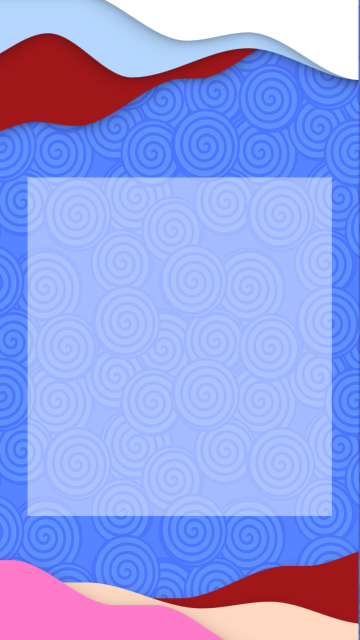
Write a WebGL 2 fragment shader that draws this background.

```glsl
#version 300 es
precision highp float;

uniform vec2 u_resolution;
out vec4 fragColor;

// Smooth rise of the given height between two x positions
float ramp(float x, float from, float to, float height) {
    return height * smoothstep(from, to, x);
}

// Ink coverage of one swirl: a spiral stroke plus its outline
float swirlInk(vec2 d, float radius, float dist, float px) {
    const float gap = 0.0228;
    float turn = atan(d.y, d.x) / 6.2831853;
    float stroke = abs(fract(dist / gap - turn) - 0.5) * gap;
    float spiral = 1.0 - smoothstep(0.0042 - px, 0.0042 + px, stroke);
    float outline = smoothstep(-px, px, dist - radius + 0.007);
    return max(spiral, outline);
}

// Overlapping swirls on a bent 4 x 4 grid, repeated as a tile
float swirlPattern(vec2 p, float px) {
    const vec2 tile = vec2(0.565, 0.692);
    vec4 columnX = vec4(0.04, 0.31, 0.60, 0.78);
    vec4 columnDrop = vec4(0.0, 0.025, -0.075, 0.03);
    vec4 rowShift = vec4(-0.09, 0.02, -0.03, 0.07);
    vec4 rowY = vec4(0.13, 0.37, 0.585, 0.81);
    vec4 radii = vec4(0.108, 0.091, 0.092, 0.099);
    ivec4 frontColumn = ivec4(0, 2, 0, 1);
    float ink = 0.5;

    // Back to front, ending with the largest swirl of every row
    for (int depth = 0; depth < 4; depth++) {
        for (int row = 0; row < 4; row++) {
            int column = (frontColumn[row] + 1 + depth) % 4;
            if (row == 0 && column == 3) continue;
            vec2 center = vec2(columnX[column] + rowShift[row], rowY[row] + columnDrop[column]);
            if (row == 0 && column == 2) center.x += 0.09;
            if (row == 3) center.y += 0.028 * float(column);
            vec2 d = (fract(p / tile - center + 0.5) - 0.5) * tile;
            float dist = length(d * vec2(1.03, 0.96));
            float radius = radii[depth];
            float inside = 1.0 - smoothstep(-px, px, dist - radius);
            ink = mix(ink, swirlInk(d, radius, dist, px), inside);
        }
    }
    return ink;
}

// Paint a layer where d < 0, with a soft shadow beyond its edge
vec3 paint(vec3 below, vec3 color, float d, float px, float shadow) {
    float slope = max(fwidth(d), 1e-5);
    float away = max(d, 0.0) * px / slope;
    below *= 1.0 - shadow * exp(-away / 0.013);
    return mix(color, below, smoothstep(-0.7, 0.7, d / slope));
}

void main() {
    // Width is 1; y runs downward from the top edge
    vec2 p = gl_FragCoord.xy / u_resolution;
    p = vec2(p.x, 1.0 - p.y) * vec2(1.0, 16.0 / 9.0);
    float px = 1.0 / u_resolution.x;
    float x = p.x;

    vec3 crimson = vec3(0.63, 0.09, 0.10);
    vec3 peach = vec3(1.0, 0.85, 0.76);

    // Swirled ground
    vec3 ground = mix(vec3(0.375, 0.57, 1.0), vec3(0.30, 0.46, 1.0), swirlPattern(p, 0.7 * px));
    vec3 color = ground;

    // Translucent panel
    vec2 box = abs(p - vec2(0.499, 0.963)) - vec2(0.4225, 0.470);
    float panel = 1.0 - smoothstep(-0.5 * px, 0.5 * px, max(box.x, box.y));
    color = mix(color, vec3(1.0), 0.46 * panel);

    // Upper waves
    float crimsonEdge = 0.376 - ramp(x, -0.06, 0.10, 0.038) + ramp(x, 0.10, 0.21, 0.012)
        - ramp(x, 0.21, 0.51, 0.132) - ramp(x, 0.55, 0.80, 0.11);
    float paleEdge = 0.185 - ramp(x, -0.10, 0.134, 0.0926) + ramp(x, 0.134, 0.366, 0.1227)
        - ramp(x, 0.366, 0.69, 0.081) + ramp(x, 0.69, 1.0, 0.088);
    float whiteEdge = -0.023 + ramp(x, 0.21, 0.52, 0.136) - ramp(x, 0.52, 0.69, 0.023)
        + ramp(x, 0.69, 1.0, 0.132);
    color = paint(color, crimson, p.y - crimsonEdge, px, 0.32);
    color = paint(color, vec3(0.71, 0.845, 1.0), p.y - paleEdge, px, 0.25);
    color = paint(color, vec3(1.0), p.y - whiteEdge, px, 0.28);

    // Lower waves
    float redTop = 1.662 - ramp(x, 0.50, 0.80, 0.09) - ramp(x, 0.85, 1.08, 0.058);
    float peachTop = 1.618 + ramp(x, 0.24, 0.56, 0.072) - ramp(x, 0.56, 0.75, 0.0186)
        + ramp(x, 0.75, 1.02, 0.062);
    float pinkTop = 1.556 + ramp(x, 0.03, 0.32, 0.125) + ramp(x, 0.43, 0.72, 0.13);
    color = paint(color, crimson, redTop - p.y, px, 0.06);
    color = paint(color, peach, peachTop - p.y, px, 0.06);
    color = paint(color, vec3(1.0, 0.48, 0.79), pinkTop - p.y, px, 0.10);

    // Narrow shaded margin on the right
    color = mix(color, ground * 0.8, smoothstep(0.996 - px, 0.996 + px, x));
    fragColor = vec4(color, 1.0);
}
```
